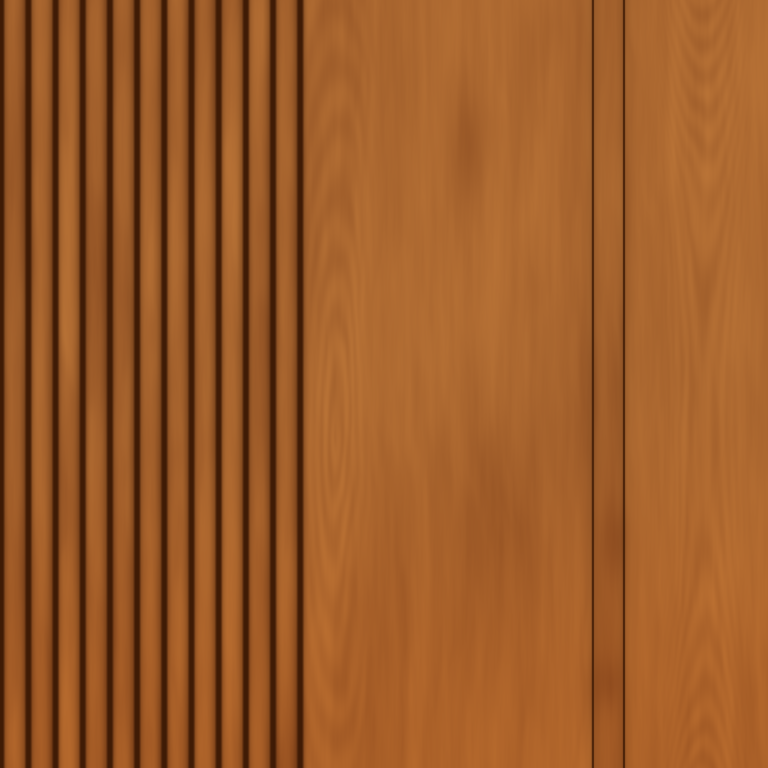
Reproduce this texture procedurally as a Shadertoy shader.

```glsl
// Warm wooden wall: a row of vertical slats beside flat, grained panels with thin seams.

const vec3 LIGHT_WOOD  = vec3(0.73, 0.455, 0.215);
const vec3 DARK_WOOD   = vec3(0.56, 0.31, 0.135);
const vec3 GROOVE_TINT = vec3(0.23, 0.095, 0.015);
const vec3 SHADE_TINT  = vec3(0.66, 0.60, 0.52);
const vec3 LOW_TINT    = vec3(1.01, 0.95, 0.86);

const float FIRST_GROOVE = 0.0015;
const float GROOVE_PITCH = 0.0354;
const float LAST_INDEX   = 11.0;
const float GROOVE_HALF  = 0.0037;
const float GROOVE_SOFT  = 0.0022;

const float SEAM_LEFT  = 0.772;
const float SEAM_RIGHT = 0.8125;
const float SEAM_HALF  = 0.0011;

const vec2 LOOP_CENTER   = vec2(0.436, 0.43);
const vec2 SADDLE_CENTER = vec2(0.918, 0.45);
const float FIGURE_WIDTH = 0.036;
const float FIGURE_DEPTH = 0.11;

// Soft stains: centre in xy, radii in zw.
const int STAIN_COUNT = 5;
const vec4 STAINS[STAIN_COUNT] = vec4[](
    vec4(0.605, 0.81, 0.018, 0.075),
    vec4(0.650, 0.37, 0.045, 0.110),
    vec4(0.762, 0.50, 0.014, 0.130),
    vec4(0.790, 0.11, 0.022, 0.035),
    vec4(0.800, 0.30, 0.025, 0.050));

float hash(float n) {
    return fract(sin(n * 12.9898) * 43758.545);
}

// Rotated, bent sine waves; roughly in -1..1.
float layeredSines(vec2 p) {
    const mat2 turn = mat2(0.80, 0.60, -0.60, 0.80);
    float sum = 0.0;
    float amp = 0.5;
    for (int i = 0; i < 5; i++) {
        p = turn * p * 1.6 + vec2(1.7, 4.1);
        sum += amp * sin(p.x + 1.4 * sin(p.y));
        amp *= 0.64;
    }
    return sum;
}

// Cathedral figure: long closed loops on one panel, facing arches on another.
float cathedralFigure(vec2 uv) {
    float bend = layeredSines(uv * vec2(22.0, 5.0));
    vec2 a = uv - LOOP_CENTER;
    a.x += 0.004 * bend;
    float loops = sin(620.0 * length(a * vec2(1.0, 0.12)) + 1.6 * bend);
    loops *= exp(-pow(a.x / FIGURE_WIDTH, 2.0));

    vec2 b = uv - SADDLE_CENTER;
    b.x += 0.004 * bend;
    float arches = sin(150.0 * (b.y * b.y - 60.0 * b.x * b.x) + 1.5 * bend);
    arches *= exp(-pow(b.x / FIGURE_WIDTH, 2.0));

    return loops * step(uv.x, SEAM_LEFT) + arches * step(SEAM_RIGHT, uv.x);
}

float stainAmount(vec2 uv) {
    float sum = 0.0;
    for (int i = 0; i < STAIN_COUNT; i++) {
        vec2 d = (uv - STAINS[i].xy) / STAINS[i].zw;
        sum += exp(-dot(d, d));
    }
    return sum;
}

float seamLine(float x, float center, float pixel) {
    return 1.0 - smoothstep(SEAM_HALF - pixel * 0.5, SEAM_HALF + pixel, abs(x - center));
}

void mainImage(out vec4 fragColor, in vec2 fragCoord) {
    vec2 uv = fragCoord / iResolution.xy;
    float pixel = 1.0 / iResolution.x;

    // Slat and panel layout
    float slot = (uv.x - FIRST_GROOVE) / GROOVE_PITCH;
    float grooveSide = uv.x - FIRST_GROOVE - clamp(round(slot), 0.0, LAST_INDEX) * GROOVE_PITCH;
    float isSlat = 1.0 - step(LAST_INDEX, slot);
    float panelId = 20.0 + step(SEAM_LEFT, uv.x) + step(SEAM_RIGHT, uv.x);
    float pieceId = mix(panelId, floor(slot), isSlat);
    float variation = hash(pieceId + 3.0);

    // Grain: broad clouds, long streaks, fine fibres
    vec2 grainUv = uv + vec2(0.0, variation * 7.0);
    float clouds = layeredSines(grainUv * vec2(9.0, 4.0));
    float streaks = layeredSines(grainUv * vec2(48.0, 2.2) + 0.6 * clouds);
    float fibres = layeredSines(grainUv * vec2(130.0, 9.0));
    float tone = 0.66 + 0.13 * clouds + 0.11 * streaks + 0.07 * fibres;
    tone += FIGURE_DEPTH * cathedralFigure(uv) * (1.0 - isSlat);
    tone -= 0.36 * stainAmount(uv);
    tone += isSlat * (0.20 * (variation - 0.5) - 0.10 + 0.10 * clouds);
    tone -= 0.16 * step(SEAM_LEFT, uv.x) * step(uv.x, SEAM_RIGHT);
    vec3 color = mix(DARK_WOOD, LIGHT_WOOD, tone);
    color *= mix(LOW_TINT, vec3(1.0), smoothstep(0.0, 0.55, uv.y));

    // Grooves, with a wider shadow on the slat to their left
    float grooveDist = abs(grooveSide);
    float shadeWidth = grooveSide < 0.0 ? 0.0085 : 0.0062;
    float shade = exp(-pow(grooveDist / shadeWidth, 2.0));
    color *= mix(vec3(1.0), SHADE_TINT, shade);
    float soft = max(GROOVE_SOFT, pixel);
    float groove = 1.0 - smoothstep(GROOVE_HALF - soft, GROOVE_HALF + soft, grooveDist);
    color = mix(color, GROOVE_TINT, 0.92 * groove);

    // Seams and the faint dark edge beside each one
    float seams = max(seamLine(uv.x, SEAM_LEFT, pixel), seamLine(uv.x, SEAM_RIGHT, pixel));
    float seamDist = min(abs(uv.x - SEAM_LEFT), abs(uv.x - SEAM_RIGHT));
    color *= 1.0 - 0.13 * exp(-seamDist / 0.005);
    color = mix(color, GROOVE_TINT, 0.80 * seams);

    fragColor = vec4(clamp(color, 0.0, 1.0), 1.0);
}
```
